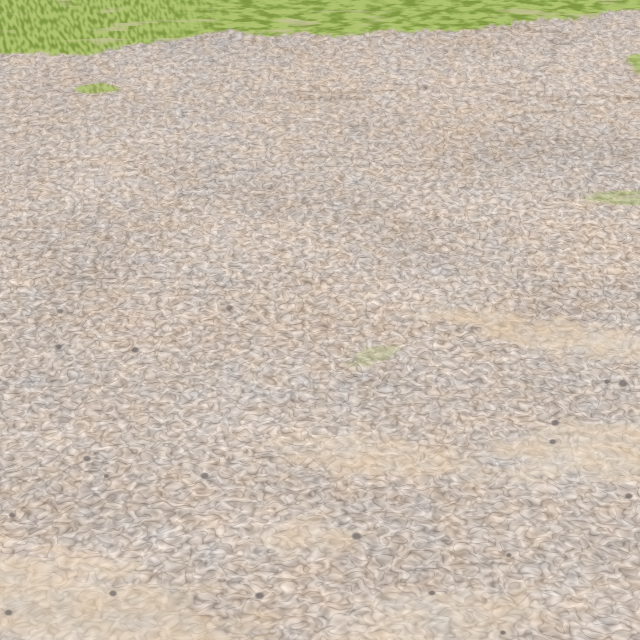
A Shadertoy shader for this texture:

```glsl
const vec3 GRAVEL = vec3(0.795, 0.745, 0.703);
const vec3 SAND = vec3(0.87, 0.805, 0.725);
const vec3 PEBBLE = vec3(0.46, 0.43, 0.42);
const vec3 GRASS_DARK = vec3(0.50, 0.60, 0.26);
const vec3 GRASS_LIGHT = vec3(0.69, 0.77, 0.44);
const vec3 GRASS_DRY = vec3(0.77, 0.76, 0.59);

float hash(vec2 p) {
    vec3 q = fract(p.xyx * 0.1031);
    q += dot(q, q.yzx + 33.33);
    return fract((q.x + q.y) * q.z);
}

float cornerSlope(vec2 cell, vec2 offset) {
    float angle = 6.2832 * hash(cell);
    return dot(vec2(cos(angle), sin(angle)), offset);
}

float gradientNoise(vec2 p) {
    vec2 i = floor(p), f = fract(p), e = vec2(1.0, 0.0);
    vec2 u = f * f * f * (f * (f * 6.0 - 15.0) + 10.0);
    float low = mix(cornerSlope(i, f), cornerSlope(i + e.xy, f - e.xy), u.x);
    float high = mix(cornerSlope(i + e.yx, f - e.yx), cornerSlope(i + e.xx, f - e.xx), u.x);
    return mix(low, high, u.y);
}

float fbm(vec2 p) {
    float sum = 0.0, weight = 1.0;
    for (int i = 0; i < 3; i++) {
        sum += weight * gradientNoise(p);
        p = p * 2.03 + 17.3;
        weight *= 0.5;
    }
    return sum;
}

// 1 on the zero line of a noise value, 0 beyond the width
float ridge(float value, float width) {
    return 1.0 - smoothstep(0.0, width, abs(value));
}

// Ragged ellipse leaning by a slope
float patchMask(vec2 p, vec2 centre, vec2 radius, float slope) {
    vec2 d = p - centre;
    d.y -= slope * d.x;
    float ragged = 0.7 * fbm(p * vec2(14.0, 38.0)) + 0.25 * gradientNoise(p * vec2(60.0, 130.0));
    return 1.0 - smoothstep(0.6, 1.2, length(d / radius) + ragged);
}

// Stones shrink with distance and form short winding ridges
vec2 groundPlane(vec2 p) {
    return vec2((p.x - 0.5) * (60.0 + 55.0 * p.y), p.y * (100.0 + 50.0 * p.y)) + 90.0;
}

float gravelGrain(vec2 q) {
    q += 0.7 * vec2(gradientNoise(q * 0.6 + 5.0), gradientNoise(q * 0.6 + 41.0));
    float stones = 0.20 * gradientNoise(q) + 0.09 * gradientNoise(q * 1.9 + 23.0);
    return stones - 0.09 * (ridge(gradientNoise(q * 0.8 + 61.0), 0.16) - 0.22);
}

float pebbleMask(vec2 p, float count) {
    vec2 q = p * vec2(count, count * 1.3);
    vec2 cell = floor(q);
    vec2 centre = 0.3 + 0.4 * vec2(hash(cell + 3.1), hash(cell + 8.7));
    float size = 0.10 + 0.10 * hash(cell + 12.4);
    float d = length(fract(q) - centre);
    return step(0.95, hash(cell)) * (1.0 - smoothstep(size * 0.5, size * 1.3, d));
}

float sandMask(vec2 p) {
    float m = patchMask(p, vec2(0.87, 0.475), vec2(0.19, 0.028), -0.17);
    m = max(m, patchMask(p, vec2(0.94, 0.295), vec2(0.20, 0.045), 0.04));
    m = max(m, patchMask(p, vec2(0.10, 0.05), vec2(0.32, 0.085), -0.18));
    m = max(m, 0.8 * patchMask(p, vec2(0.60, 0.285), vec2(0.18, 0.032), -0.10));
    m = max(m, 0.8 * patchMask(p, vec2(0.48, 0.16), vec2(0.08, 0.03), 0.0));
    return max(m, 0.7 * patchMask(p, vec2(0.70, 0.03), vec2(0.16, 0.05), 0.1));
}

vec3 gravelColour(vec2 p) {
    vec2 q = groundPlane(p);
    float sand = sandMask(p);
    vec3 colour = mix(GRAVEL, SAND, 0.75 * sand);
    colour += 0.05 * fbm(p * vec2(4.0, 11.0) + 2.0);
    colour += vec3(0.03, 0.0, -0.035) * gradientNoise(q * 0.35 + 7.0);
    colour += vec3(0.02, 0.0, -0.02) * gradientNoise(p * vec2(5.0, 9.0) + 31.0);

    // Long faint wheel tracks in the distance
    float far = smoothstep(0.68, 0.82, p.y) * smoothstep(0.2, 0.6, p.x);
    float track = ridge(fbm(p * vec2(2.5, 20.0) + 11.0), 0.07);
    colour -= 0.07 * far * track;

    float contrast = mix(1.05, 0.8, smoothstep(0.5, 1.0, p.y));
    colour += gravelGrain(q) * contrast * (1.0 - 0.5 * sand);
    float pebbles = pebbleMask(p, 26.0) * (1.0 - smoothstep(0.5, 0.6, p.y));
    return mix(colour, PEBBLE, 0.8 * pebbles);
}

vec3 grassColour(vec2 p) {
    float blades = gradientNoise(p * vec2(170.0, 65.0) + p.y * 40.0);
    float rows = fbm(p * vec2(35.0, 140.0));
    float texture1 = mix(blades, rows, smoothstep(0.2, 0.4, p.x));
    vec3 colour = mix(GRASS_DARK, GRASS_LIGHT, smoothstep(-0.45, 0.3, texture1));
    float dry = smoothstep(0.2, 0.5, fbm(p * vec2(8.0, 70.0) + 19.0));
    return mix(colour, GRASS_DRY, 0.8 * dry);
}

float grassMask(vec2 p) {
    float edge = 0.915 + 0.033 * smoothstep(0.05, 0.4, p.x) + 0.032 * smoothstep(0.6, 1.0, p.x);
    edge += 0.012 * fbm(p * vec2(14.0, 30.0)) + 0.005 * gradientNoise(p * vec2(110.0, 50.0));
    float m = smoothstep(-0.003, 0.004, p.y - edge);
    m = max(m, 0.8 * patchMask(p, vec2(0.15, 0.862), vec2(0.04, 0.007), 0.0));
    m = max(m, 0.8 * patchMask(p, vec2(1.0, 0.90), vec2(0.02, 0.016), 0.0));
    m = max(m, 0.4 * patchMask(p, vec2(0.97, 0.69), vec2(0.05, 0.013), 0.0));
    return max(m, 0.25 * patchMask(p, vec2(0.58, 0.44), vec2(0.04, 0.014), 0.2));
}

void mainImage(out vec4 fragColor, in vec2 fragCoord) {
    vec2 p = fragCoord / iResolution.xy;
    vec3 colour = mix(gravelColour(p), grassColour(p), grassMask(p));
    fragColor = vec4(clamp(colour, 0.0, 1.0), 1.0);
}
```
